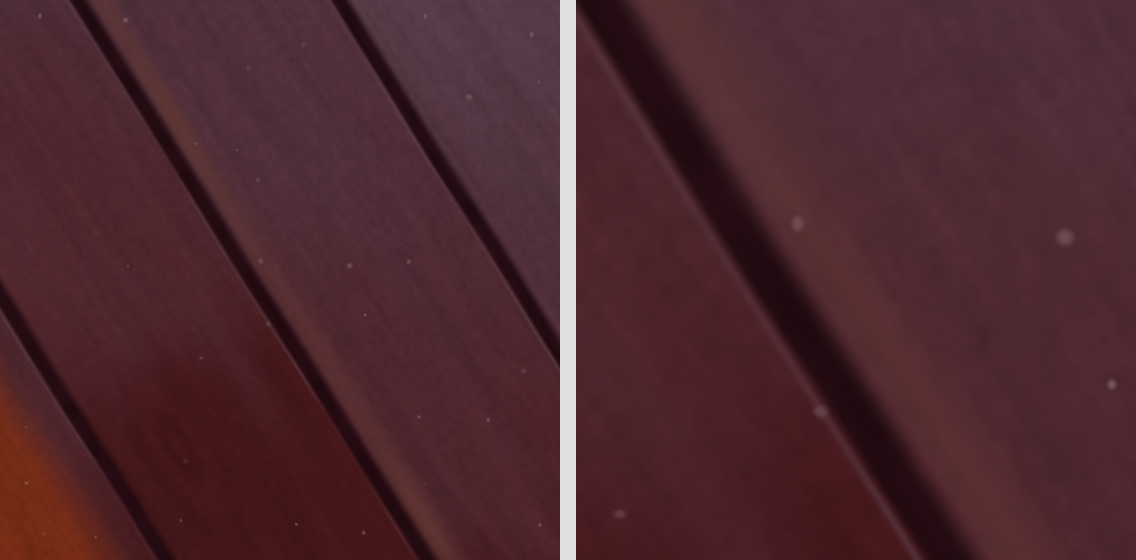
Left, the full canvas; right, a detail of the centre.
Reproduce this texture procedurally as a three.js fragment shader.

```glsl
// Dark stained timber boards running diagonally, parted by soft shadowed grooves.
// The canvas is rotated into across/along board axes; grooves repeat by rounding,
// while stretched noise gives the grain and broad gradients tint each board.

#define PITCH 0.396        // groove spacing, measured across the boards
#define OFFSET 0.253       // first groove
#define GROOVE_HALF 0.0125 // half width of the dark gap
#define WOBBLE 0.004       // groove waviness
#define GRAIN 0.17         // grain contrast
#define MOTTLE 0.06        // fine surface noise
#define BEVEL 0.55         // brown worn edge strength
#define SPECK_CELLS 10.0   // dust grid
#define SPECK_CHANCE 0.26  // share of cells holding dust

varying vec2 vUv;

const vec2 ACROSS = vec2(0.847, 0.532);
const vec2 ALONG = vec2(0.532, -0.847);

const vec3 RUBY = vec3(0.265, 0.085, 0.095);
const vec3 WINE = vec3(0.305, 0.148, 0.175);
const vec3 MAUVE = vec3(0.312, 0.183, 0.228);
const vec3 SLATE = vec3(0.335, 0.240, 0.290);
const vec3 AMBER = vec3(0.460, 0.170, 0.080);
const vec3 WORN_BROWN = vec3(0.400, 0.225, 0.200);
const vec3 LIP = vec3(0.370, 0.250, 0.300);
const vec3 GAP = vec3(0.125, 0.038, 0.062);
const vec3 DUST = vec3(0.520, 0.400, 0.430);

float hash(vec2 p) {
  return fract(sin(dot(p, vec2(127.1, 311.7))) * 43758.5453);
}

float noise(vec2 p) {
  vec2 i = floor(p);
  vec2 f = fract(p);
  f = f * f * (3.0 - 2.0 * f);
  return mix(mix(hash(i), hash(i + vec2(1.0, 0.0)), f.x),
             mix(hash(i + vec2(0.0, 1.0)), hash(i + 1.0), f.x), f.y);
}

float fbm(vec2 p) {
  float sum = 0.0;
  float amp = 0.5;
  for (int i = 0; i < 4; i++) {
    sum += amp * noise(p);
    p = p * 2.03 + 17.3;
    amp *= 0.5;
  }
  return sum / 0.9375;
}

float bump(float x, float width) {
  return exp(-x * x / (width * width));
}

// Sparse soft dust, one possible speck per cell
float specks(vec2 uv) {
  vec2 p = uv * SPECK_CELLS;
  vec2 id = floor(p);
  vec2 centre = 0.2 + 0.6 * vec2(hash(id + 3.1), hash(id + 8.7));
  float radius = mix(0.03, 0.075, hash(id + 5.3));
  vec2 q = fract(p) - centre;
  q.x *= mix(0.7, 1.5, hash(id + 2.9));
  float dotMask = 1.0 - smoothstep(radius * 0.2, radius, length(q));
  return dotMask * step(hash(id), SPECK_CHANCE) * mix(0.2, 0.75, hash(id + 6.4));
}

void main() {
  float across = dot(vUv, ACROSS);
  float along = dot(vUv, ALONG);
  float wavy = across + WOBBLE * (noise(vec2(along * 5.0, 4.0)) - 0.5);

  // Groove and board indices, with signed distance to the nearest groove
  float cell = (wavy - OFFSET) / PITCH;
  float groove = floor(cell + 0.5);
  float board = floor(cell);
  float d = (cell - groove) * PITCH;

  // Broad tint: redder low down, cooler towards the top and the right boards
  float cloud = fbm(vec2(across * 7.0 + board * 9.0, along * 3.0)) - 0.5;
  float tone = 0.92 * vUv.y + 0.3 * abs(board) - 0.1 * fract(cell) + 0.5 * cloud;
  vec3 color = mix(RUBY, WINE, smoothstep(0.05, 0.5, tone));
  color = mix(color, MAUVE, smoothstep(0.5, 1.0, tone));
  color = mix(color, SLATE, 0.8 * smoothstep(1.0, 1.6, tone));
  color = mix(color, AMBER, 1.0 - smoothstep(0.11, 0.225, across + 0.04 * cloud));

  // Long streaks, a faint knot and fine mottling
  float bend = across + 0.03 * noise(vec2(across * 5.0, along * 3.0) + board * 7.0);
  float streak = fbm(vec2(bend * 32.0, along * 2.6) + board * 13.0) - 0.5;
  streak += 0.35 * (noise(vec2(bend * 150.0, along * 7.0)) - 0.5);
  float knotRadius = length(vec2(across - 0.377, 0.3 * along));
  float knot = sin(knotRadius * 150.0 + 4.0 * cloud) * exp(-knotRadius * knotRadius * 500.0);
  float mottle = noise(vUv * 170.0) + noise(vUv * 75.0 + 31.0) - 1.0;
  color *= 1.0 + GRAIN * streak - 0.09 * knot + MOTTLE * mottle;

  // Worn brown edge to the right of a groove, strongest on the central one
  float wear = bump(across - 0.69, 0.3) * (0.55 + 0.8 * noise(vec2(along * 6.0, 2.0)));
  color = mix(color, WORN_BROWN, BEVEL * wear * bump(d - 0.034, 0.020));

  color = mix(color, DUST, specks(vUv));

  // Thin pale lip on the left, then the gap: crisp left side, softer right side
  float lip = bump(d + GROOVE_HALF + 0.005, 0.003) * noise(vec2(along * 9.0, groove * 5.0));
  color = mix(color, LIP, 0.6 * lip);
  float gap = smoothstep(-GROOVE_HALF - 0.005, -GROOVE_HALF + 0.004, d)
            * (1.0 - smoothstep(GROOVE_HALF * 0.3, GROOVE_HALF + 0.009, d));
  vec3 gapColor = GAP * (0.85 + 0.35 * noise(vec2(across * 60.0, along * 25.0)));
  color = mix(color, gapColor, 0.96 * gap);

  gl_FragColor = vec4(color, 1.0);
}
```
